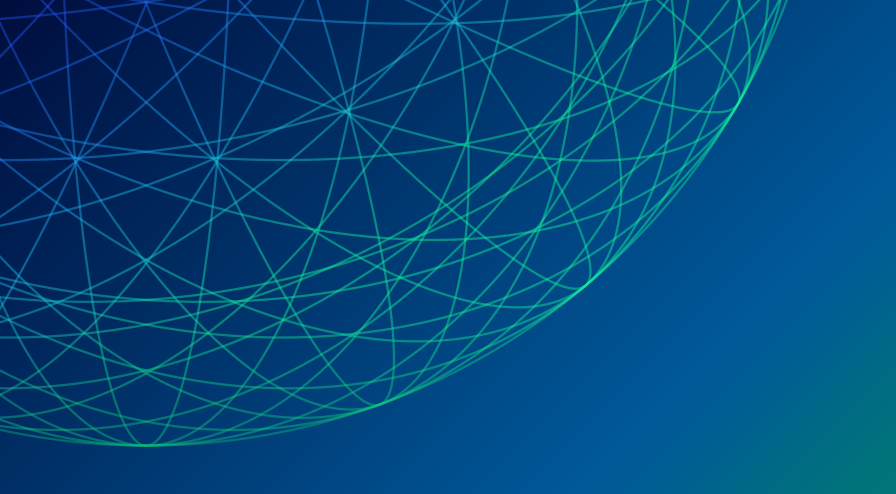
This background is drawn by a WebGL 1 fragment shader. Its source:

```glsl
precision highp float;
// Glowing wire globe of rotated ellipses over a diagonal navy-to-teal gradient.

uniform vec2 u_resolution;

const float RADIUS = 1.383;

// Approximate distance to the outline of an ellipse with semi-axes ab.
float ellipseDistance(vec2 q, vec2 ab) {
    float k = length(q / ab);
    return abs(k * (k - 1.0) / max(length(q / (ab * ab)), 1e-4));
}

// Antialiased coverage of a thin line at distance d.
float stroke(float d) {
    return clamp((0.0023 - d) * u_resolution.y + 0.5, 0.0, 1.0);
}

// Diagonal backdrop: navy, blue, then teal in the lower right corner.
vec3 backdrop(float t) {
    vec3 color = mix(vec3(0.0, 0.05, 0.24), vec3(0.0, 0.185, 0.40), clamp(t / 0.355, 0.0, 1.0));
    color = mix(color, vec3(0.0, 0.345, 0.60), clamp((t - 0.355) / 0.405, 0.0, 1.0));
    return mix(color, vec3(0.0, 0.46, 0.47), smoothstep(0.74, 1.02, t));
}

// Share of the backdrop left uncovered by all the wires.
float wireGaps(vec2 q) {
    float gaps = 1.0 - 0.4 * stroke(abs(length(q) - RADIUS));
    for (int turn = 0; turn < 9; turn++) {
        float angle = radians(20.0 * float(turn));
        vec2 axis = vec2(sin(angle), -cos(angle));
        vec2 local = vec2(dot(q, axis), dot(q, vec2(-axis.y, axis.x)));
        // Four nested ellipses share each long axis.
        for (int ring = 0; ring < 4; ring++) {
            float ratio = 0.128 + 0.218 * float(ring);
            float d = ellipseDistance(local, RADIUS * vec2(1.0, ratio));
            gaps *= 1.0 - 0.45 * stroke(d);
        }
    }
    return gaps;
}

void main() {
    vec2 p = gl_FragCoord.xy / u_resolution.y;
    float aspect = u_resolution.x / u_resolution.y;
    float diagonal = (p.x + 1.0 - p.y) / (aspect + 1.0);
    vec3 color = backdrop(diagonal);

    // Wires shift from blue through cyan to green, away from the upper left.
    float hue = p.x / 1.42 + (1.0 - p.y) / 0.9;
    vec3 wire = mix(vec3(0.12, 0.30, 0.95), vec3(0.10, 0.68, 0.92), smoothstep(0.0, 0.65, hue));
    wire = mix(wire, vec3(0.06, 0.95, 0.62), smoothstep(0.5, 1.1, hue));
    // The lower edge of the globe is a little dimmer.
    wire *= mix(0.78, 1.0, smoothstep(0.08, 0.45, p.y));

    color = mix(wire, color, wireGaps(p - vec2(0.296, 1.481)));
    gl_FragColor = vec4(color, 1.0);
}
```
